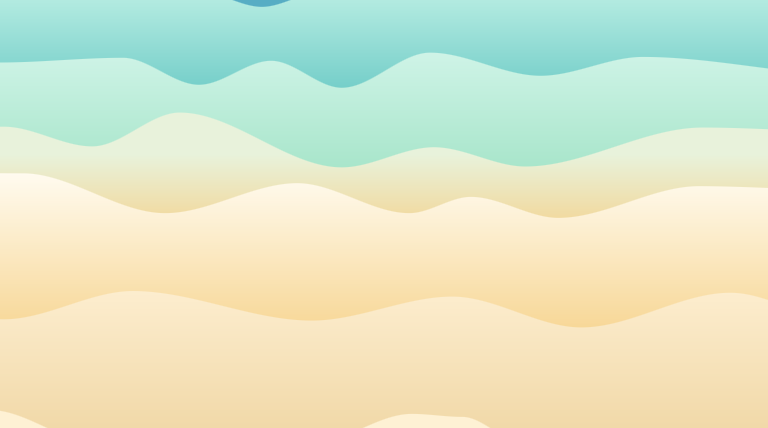
This background is drawn by a Shadertoy shader. Its source:

```glsl
// Layered beach seen from above: teal sea, mint shallows and warm sand in wavy bands.

const int KNOTS = 9;

// Gradient colours of each band, upper then lower
const vec3 DEEP_SEA     = vec3(0.34, 0.68, 0.77);
const vec3 SEA_TOP      = vec3(0.70, 0.92, 0.88);
const vec3 SEA_LOW      = vec3(0.46, 0.81, 0.79);
const vec3 SHALLOW_TOP  = vec3(0.81, 0.955, 0.905);
const vec3 SHALLOW_LOW  = vec3(0.66, 0.90, 0.795);
const vec3 WET_SAND_TOP = vec3(0.91, 0.95, 0.86);
const vec3 WET_SAND_LOW = vec3(0.945, 0.855, 0.63);
const vec3 FOAM_TOP     = vec3(1.0, 0.985, 0.94);
const vec3 FOAM_LOW     = vec3(0.97, 0.845, 0.595);
const vec3 DUNE_TOP     = vec3(0.99, 0.93, 0.81);
const vec3 DUNE_LOW     = vec3(0.945, 0.85, 0.66);
const vec3 NEAR_SAND    = vec3(0.995, 0.945, 0.83);

// Crests and troughs of each band's upper edge, as fractions of the canvas
const vec2 SHALLOW_EDGE[KNOTS] = vec2[KNOTS](
    vec2(0.0, 0.854), vec2(0.16, 0.865), vec2(0.259, 0.802),
    vec2(0.353, 0.858), vec2(0.445, 0.795), vec2(0.56, 0.877),
    vec2(0.704, 0.823), vec2(0.837, 0.867), vec2(1.12, 0.823));
const vec2 WET_SAND_EDGE[KNOTS] = vec2[KNOTS](
    vec2(-0.1, 0.70), vec2(0.005, 0.704), vec2(0.12, 0.658),
    vec2(0.234, 0.737), vec2(0.445, 0.609), vec2(0.565, 0.656),
    vec2(0.684, 0.611), vec2(0.915, 0.702), vec2(1.1, 0.693));
const vec2 FOAM_EDGE[KNOTS] = vec2[KNOTS](
    vec2(-0.1, 0.597), vec2(0.03, 0.595), vec2(0.215, 0.502),
    vec2(0.387, 0.572), vec2(0.533, 0.502), vec2(0.613, 0.54),
    vec2(0.727, 0.491), vec2(0.91, 0.565), vec2(1.1, 0.556));
const vec2 DUNE_EDGE[KNOTS] = vec2[KNOTS](
    vec2(-0.2, 0.32), vec2(0.005, 0.254), vec2(0.173, 0.32),
    vec2(0.406, 0.251), vec2(0.589, 0.307), vec2(0.757, 0.235),
    vec2(0.951, 0.316), vec2(1.107, 0.244), vec2(1.3, 0.3));
const vec2 NEAR_EDGE[KNOTS] = vec2[KNOTS](
    vec2(-0.15, -0.04), vec2(-0.013, 0.042), vec2(0.13, -0.037),
    vec2(0.404, -0.037), vec2(0.536, 0.033), vec2(0.602, 0.026),
    vec2(0.684, -0.037), vec2(1.0, -0.037), vec2(1.2, -0.037));

// Height of a wavy edge: eased steps from one crest or trough to the next
float waveHeight(vec2 edge[KNOTS], float x) {
    float height = edge[0].y;
    for (int i = 0; i < KNOTS - 1; i++) {
        float rise = edge[i + 1].y - edge[i].y;
        height += rise * smoothstep(edge[i].x, edge[i + 1].x, x);
    }
    return height;
}

// Vertical gradient between two heights
vec3 gradient(vec3 top, vec3 low, float topY, float lowY, float y) {
    return mix(top, low, clamp((topY - y) / (topY - lowY), 0.0, 1.0));
}

// Antialiased coverage of everything below an edge
float below(float height, float y) {
    float depth = height - y;
    return clamp(0.5 + depth / max(fwidth(depth), 1e-5), 0.0, 1.0);
}

void mainImage(out vec4 fragColor, in vec2 fragCoord) {
    vec2 uv = fragCoord / iResolution.xy;
    float x = uv.x, y = uv.y;

    // Sea, with a dip of deep water at the upper border
    float dip = smoothstep(0.26, 0.341, x) - smoothstep(0.341, 0.42, x);
    vec3 sea = gradient(SEA_TOP, SEA_LOW, 1.0, 0.795, y);
    vec3 color = mix(DEEP_SEA, sea, below(1.019 - 0.035 * dip, y));

    // Mint shallows
    vec3 shallow = gradient(SHALLOW_TOP, SHALLOW_LOW, 0.877, 0.609, y);
    color = mix(color, shallow, below(waveHeight(SHALLOW_EDGE, x), y));

    // Wet sand
    vec3 wetSand = gradient(WET_SAND_TOP, WET_SAND_LOW, 0.64, 0.491, y);
    color = mix(color, wetSand, below(waveHeight(WET_SAND_EDGE, x), y));

    // Foam fading into warm sand
    vec3 foam = gradient(FOAM_TOP, FOAM_LOW, 0.597, 0.235, y);
    color = mix(color, foam, below(waveHeight(FOAM_EDGE, x), y));

    // Dry dunes and the nearest pale sand
    vec3 dune = gradient(DUNE_TOP, DUNE_LOW, 0.32, 0.0, y);
    color = mix(color, dune, below(waveHeight(DUNE_EDGE, x), y));
    color = mix(color, NEAR_SAND, below(waveHeight(NEAR_EDGE, x), y));

    fragColor = vec4(color, 1.0);
}
```
